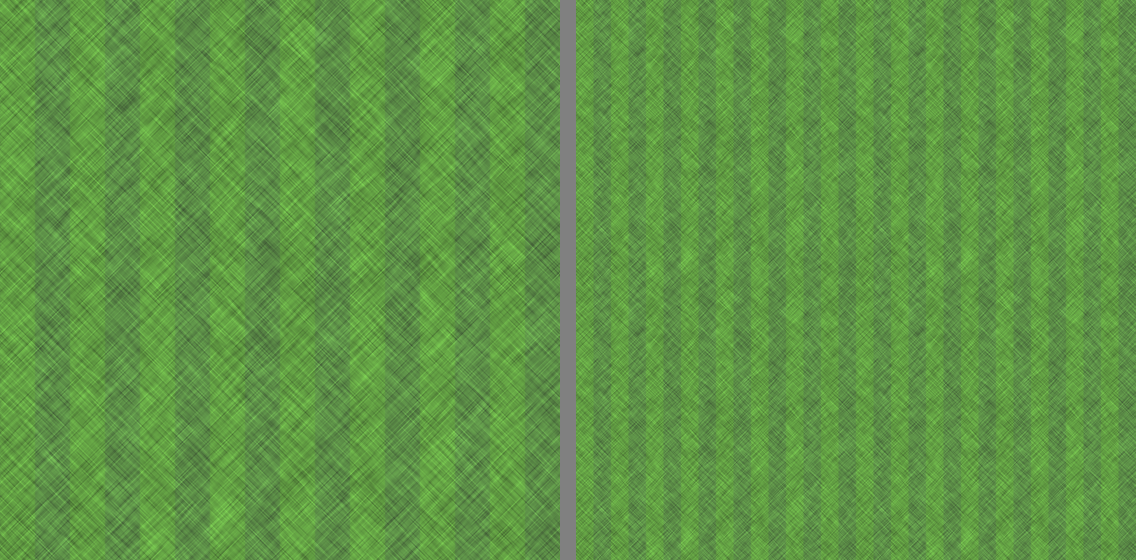
Left: one tile. Right: repeated 2 by 2.
Give the GLSL for this texture, as a WebGL 1 fragment shader.

```glsl
precision highp float;
// Mown lawn: upright light and dark green bands under a fine diagonal cross-hatch.
// The hatch is stretched value noise along both diagonals, its cells wrapped on
// the lattice of the unit square so that every edge meets its opposite.
uniform vec2 u_resolution;

const float BAND_PAIRS = 8.0;
const float BAND_SOFTNESS = 0.012;
const vec3 LIGHT_GREEN = vec3(0.384, 0.620, 0.262);
const vec3 DARK_GREEN = vec3(0.361, 0.557, 0.279);
const vec3 HATCH_TINT = vec3(0.31, 0.58, 0.19); // colour a light stroke adds
const vec2 FINE_CELLS = vec2(330.0, 18.0);      // threads across, strokes along
const vec2 COARSE_CELLS = vec2(170.0, 13.0);
const float COARSE_WEIGHT = 0.35;
const float HATCH_STRENGTH = 0.135;
const float PATCH_STRENGTH = 0.006;
const float TAU = 6.283185;

float hash(vec2 p, float seed) {
  vec3 q = fract(vec3(p.xyx + seed) * vec3(0.1031, 0.1030, 0.0973));
  q += dot(q, q.yzx + 33.33);
  return fract((q.x + q.y) * q.z);
}

float wrapIndex(float i, float period) {
  return i - period * floor((i + 0.5) / period);
}

// Tone of one stroke: mostly faint, now and then strongly light or dark.
// Diagonal steps (1,1) and (1,-1) lead back to the same cell.
float strokeTone(vec2 cell, vec2 cells, float seed) {
  float turns = floor((cell.y + 0.5) / cells.y);
  cell -= turns * cells;
  cell.x = wrapIndex(cell.x, 2.0 * cells.x);
  float v = 2.0 * hash(cell, seed) - 1.0;
  return v * (0.4 + v * v);
}

// Strokes along one thread, staggered so that their ends do not line up.
float thread(float row, float along, vec2 cells, float seed) {
  float stagger = hash(vec2(wrapIndex(row, cells.x), 7.0), seed);
  float t = along * cells.y + stagger;
  float j = floor(t);
  float start = strokeTone(vec2(row, j), cells, seed);
  float end = strokeTone(vec2(row, j + 1.0), cells, seed);
  return mix(start, end, smoothstep(0.2, 0.8, t - j));
}

// Neighbouring threads blended across their width.
float strokes(vec2 p, vec2 cells, float seed) {
  float across = p.x * cells.x;
  float row = floor(across);
  return mix(thread(row, p.y, cells, seed),
             thread(row + 1.0, p.y, cells, seed),
             smoothstep(0.0, 1.0, across - row));
}

float hatchLayer(vec2 p, float seed) {
  return strokes(p, FINE_CELLS, seed)
       + COARSE_WEIGHT * strokes(p, COARSE_CELLS, seed + 19.0);
}

// Broad, faint unevenness from sines of whole frequency.
float patches(vec2 uv) {
  vec2 w = TAU * uv;
  return sin(2.0 * w.x + 3.0 * w.y + 1.3 * sin(w.x - 2.0 * w.y))
       + sin(5.0 * w.x - 4.0 * w.y + 1.7 * sin(3.0 * w.y + w.x));
}

void main() {
  vec2 uv = gl_FragCoord.xy / u_resolution;

  // Bands, each pair beginning with the light one
  float fromLight = abs(fract(uv.x * BAND_PAIRS + 0.25) - 0.5);
  float soft = max(BAND_SOFTNESS, BAND_PAIRS / u_resolution.x);
  float dark = smoothstep(0.25 - soft, 0.25 + soft, fromLight);
  vec3 color = mix(LIGHT_GREEN, DARK_GREEN, dark);

  // Crossing hatch along both diagonals
  vec2 diagonal = vec2(uv.x + uv.y, uv.x - uv.y);
  float hatch = hatchLayer(diagonal, 3.0) + hatchLayer(diagonal.yx, 61.0);

  color += HATCH_TINT * (HATCH_STRENGTH * hatch + PATCH_STRENGTH * patches(uv));
  gl_FragColor = vec4(clamp(color, 0.0, 1.0), 1.0);
}
```
